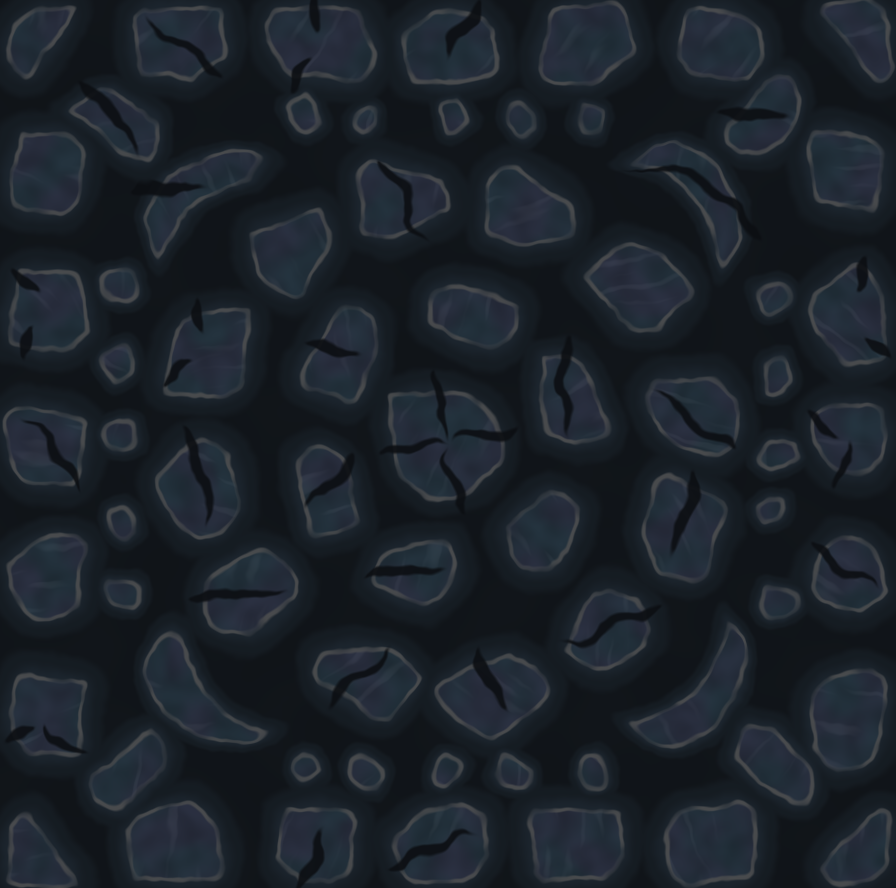
Reproduce this texture procedurally as a WebGL 2 fragment shader.

```glsl
#version 300 es
precision highp float;
// Dark cobbled floor: rings of worn stones inside a square border, on near-black ground.
// Each stone is a smooth maximum of eight jittered half planes, painted with a soft
// skirt, a mottled top, a broken pale rim and tapering cracks.
uniform vec2 u_resolution;
out vec4 fragColor;

const float TAU = 6.2831853;

struct Stone {
  vec2 centre;
  float angle;
  vec2 halfSize;
  float bend;      // curvature along the long axis
  float cut;       // scale of one corner plane, small gives a triangle
  float cracks;
  float seed;
};

float hash(float n) { return fract(sin(n * 12.9898) * 43758.547); }

vec2 gradient(vec2 cell) {
  float a = TAU * hash(dot(cell, vec2(1.37, 7.91)));
  return vec2(cos(a), sin(a));
}

float noise(vec2 p) {
  vec2 i = floor(p), f = fract(p), u = f * f * (3.0 - 2.0 * f);
  vec2 e = vec2(0, 1);
  float low = mix(dot(gradient(i), f), dot(gradient(i + e.yx), f - e.yx), u.x);
  float high = mix(dot(gradient(i + e), f - e), dot(gradient(i + 1.0), f - 1.0), u.x);
  return mix(low, high, u.y);
}

mat2 rotation(float a) { return mat2(cos(a), sin(a), -sin(a), cos(a)); }

// x: crisp outline distance, y: rounder distance for the skirt
vec2 stoneDistance(vec2 q, Stone s) {
  vec2 k = vec2(350.0, 4.0 / min(s.halfSize.x, s.halfSize.y)), sum = vec2(0);
  for (int i = 0; i < 8; i++) {
    float r = hash(s.seed + float(i) * 3.17);
    float a = TAU * float(i) / 8.0 + (r - 0.5) * 0.4;
    vec2 n = vec2(cos(a), sin(a));
    float oval = length(s.halfSize * n), box = dot(s.halfSize, abs(n));
    float reach = i % 2 == 0 ? oval * (0.9 + 0.16 * r) : mix(oval, box, 1.5 * r - 0.35);
    if (i == 7) reach *= s.cut;
    sum += exp(k * (dot(q, n) - reach));
  }
  return log(sum) / k;
}

void paintStone(inout vec3 color, vec2 p, Stone s) {
  vec2 q = (p - s.centre) * rotation(s.angle);
  if (length(q) > max(s.halfSize.x, s.halfSize.y) * 1.5 + 0.04) return;
  q.y += s.bend * (q.x * q.x - 0.3 * s.halfSize.x * s.halfSize.x);
  vec2 d = stoneDistance(q, s);
  float px = 1.0 / u_resolution.x;

  // skirt in two soft steps
  float spread = min(0.028, 0.85 * min(s.halfSize.x, s.halfSize.y));
  float outer = 1.0 - smoothstep(0.75, 1.1, d.y / spread);
  float inner = 1.0 - smoothstep(0.1, 0.7, d.y / spread);
  color = max(color, mix(color, vec3(0.083, 0.108, 0.132), outer));
  color = max(color, mix(color, vec3(0.108, 0.143, 0.178), inner));

  // mottled top with slanted brush strokes
  float tint = smoothstep(-0.35, 0.35, noise(q * 22.0 + s.seed));
  vec3 top = mix(vec3(0.128, 0.182, 0.222), vec3(0.152, 0.172, 0.232), tint);
  top *= 1.0 + 0.2 * noise(q * 45.0 - s.seed);
  vec2 grain = q * rotation(0.6 + 1.5 * hash(s.seed + 5.0));
  float stroke = smoothstep(0.2, 0.5, noise(grain * vec2(14, 95) + s.seed));
  top += 0.035 * stroke;
  color = mix(color, top, 1.0 - smoothstep(-0.003, 0.002, d.x));

  // pale worn rim of uneven strength
  float wear = smoothstep(-0.4, 0.25, noise(p * 34.0 + s.seed));
  float rim = 1.0 - smoothstep(0.0008, 0.0026 + px, abs(d.x + 0.001));
  color = mix(color, vec3(0.30, 0.305, 0.31), rim * mix(0.25, 0.9, wear));

  // cracks run inward from the edge and taper
  for (float j = 0.0; j < s.cracks; j++) {
    float r = hash(s.seed + 31.0 + j * 7.3);
    float a = TAU * hash(s.seed + 17.0) + j * TAU / max(s.cracks, 3.0) + 0.5 * r;
    vec2 dir = vec2(cos(a), sin(a));
    float reach = length(s.halfSize * dir);
    float along = dot(q, dir), across = dot(q, vec2(-dir.y, dir.x));
    across += 0.02 * noise(vec2(along * 24.0, s.seed + j * 5.0));
    float tip = reach * (s.cracks > 1.5 ? 0.6 * r - 0.1 : 0.8 * r - 1.3);
    float end = reach * 1.15 + 0.014;
    float taper = smoothstep(tip, mix(tip, end, 0.5), along) * (1.0 - smoothstep(end - 0.025, end, along));
    float width = (0.0035 + 0.003 * r) * taper;
    float gap = (1.0 - smoothstep(-0.001, 0.002 + px, abs(across) - width)) * smoothstep(0.0, 0.25, taper);
    color = mix(color, vec3(0.045, 0.055, 0.07), 0.9 * gap);
  }
}

void paintRing(inout vec3 color, vec2 p, float count, float radius, vec2 size, float seed) {
  for (float i = 0.0; i < count; i++) {
    float id = seed + i * 2.71, r = hash(id), t = hash(id + 0.5);
    float a = TAU * (i + 0.3 + 0.16 * (r - 0.5)) / count;
    vec2 centre = (radius + 0.02 * (t - 0.5)) * vec2(cos(a), sin(a));
    vec2 halfSize = size * vec2(0.8 + 0.36 * r, 1.16 - 0.36 * r);
    float cracks = floor(hash(id + 0.9) * 2.7);
    paintStone(color, p, Stone(centre, a - TAU / 4.0 + 0.6 * (t - 0.5), halfSize, 0.0, 0.6 + 0.5 * t, cracks, id));
  }
}

void main() {
  vec2 p = (gl_FragCoord.xy - 0.5 * u_resolution) / u_resolution.x;
  vec3 color = vec3(0.064, 0.080, 0.098) * (1.0 + 0.08 * noise(p * 14.0));
  p += 0.007 * vec2(noise(p * 24.0), noise(p * 24.0 + 40.0));
  p += 0.0022 * vec2(noise(p * 85.0 + 9.0), noise(p * 85.0 + 70.0));

  // centre stone and two rings
  paintStone(color, p, Stone(vec2(0), 0.2, vec2(0.06, 0.064), 0.0, 1.0, 4.0, 3.0));
  paintRing(color, p, 6.0, 0.147, vec2(0.049, 0.033), 11.0);
  paintRing(color, p, 12.0, 0.278, vec2(0.049, 0.046), 57.0);

  for (float side = 0.0; side < 4.0; side++) {
    mat2 turn = rotation(side * TAU / 4.0);
    float facing = side * TAU / 4.0;

    // pebbles
    for (float i = -2.0; i < 3.0; i++) {
      float id = 101.0 + side * 9.0 + i, r = hash(id);
      vec2 at = vec2(i * 0.083 + 0.02 * (r - 0.5), 0.36 + 0.008 * r);
      paintStone(color, p, Stone(turn * at, TAU * r, vec2(0.016 + 0.006 * r, 0.016), 0.0, 1.0, 0.0, id));
    }

    // crescent and spoke in each corner
    float id = 151.0 + side * 4.3, r = hash(id);
    paintStone(color, p, Stone(turn * vec2(-0.285, 0.28), facing + TAU / 8.0, vec2(0.08, 0.02), 5.0, 1.0, floor(2.0 * r), id));
    paintStone(color, p, Stone(turn * vec2(-0.366, 0.355), facing - TAU / 8.0, vec2(0.054, 0.025), 3.0 * r, 0.9, floor(1.6 * r), id + 2.0));

    // border, beginning with a triangular corner
    for (float i = 0.0; i < 6.0; i++) {
      float n = 203.0 + side * 13.7 + i * 1.9, t = hash(n);
      bool corner = i < 0.5;
      vec2 at = vec2(-0.45 + i * 0.15 + (corner ? 0.0 : 0.014 * (t - 0.5)), 0.447);
      vec2 halfSize = corner ? vec2(0.044) : vec2(0.041 + 0.012 * t, 0.041);
      float cracks = corner ? 0.0 : floor(hash(n + 0.4) * 2.5);
      paintStone(color, p, Stone(turn * at, facing + 0.16 * (t - 0.5), halfSize, 0.0, corner ? 0.12 : 1.0, cracks, n));
    }
  }
  fragColor = vec4(color, 1.0);
}
```
